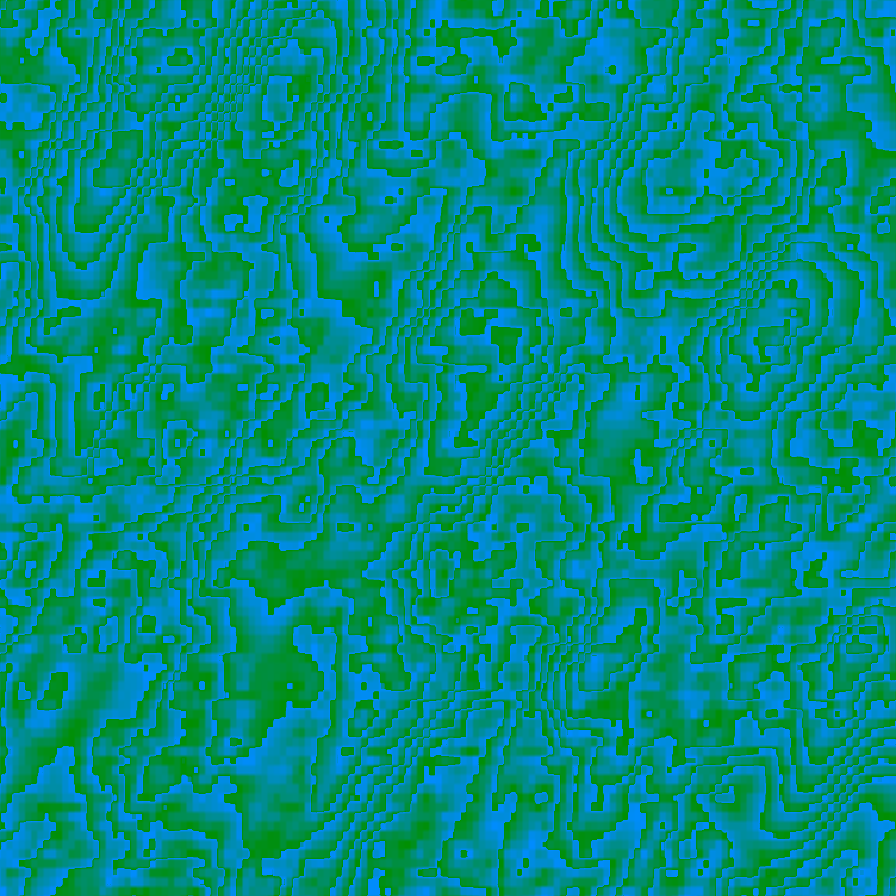
This texture is drawn by a WebGL 2 fragment shader. Its source:

```glsl
#version 300 es
precision highp float;
// Wrapped contour mosaic: a leaning fractal height field is sampled on a grid
// of small upright cells, blended steeply from cell to cell, then wrapped, so
// blue runs as a sawtooth and steep steps leave thin outlines round the cells.

uniform vec2 u_resolution;
out vec4 fragColor;

const vec2 GRID = vec2(144.0, 96.0);   // cells across and up the canvas
const float BLEND = 0.25;              // half width of the step between cells
const float LEAN = 0.36;               // sideways drift of the streaks per height
const float STRETCH = 0.55;            // vertical frequency relative to horizontal
const float BASE_FREQUENCY = 6.5;      // largest hills per canvas
const float BASE_WRAPS = 8.5;          // height of those hills, in colour cycles
const float LACUNARITY = 2.1;
const float GAIN = 0.48;
const int OCTAVES = 4;
const vec2 DASH_FREQUENCY = vec2(36.0, 80.0);
const float DASH_WRAPS = 0.9;          // strength of the short horizontal dashes
const float GRAIN_WRAPS = 0.22;        // random offset of each cell
const float CALM_FREQUENCY = 13.0;     // spacing of the calm patches
const float CALM_DETAIL = 0.3;         // share of fine detail left in them
const float GREEN_LOW = 0.562;
const float GREEN_HIGH = 0.548;

float hash(vec2 p) {
    return fract(sin(dot(p, vec2(127.1, 311.7))) * 43758.5453);
}

float valueNoise(vec2 p) {
    vec2 i = floor(p);
    vec2 f = fract(p);
    f = f * f * (3.0 - 2.0 * f);
    float low = mix(hash(i), hash(i + vec2(1.0, 0.0)), f.x);
    float high = mix(hash(i + vec2(0.0, 1.0)), hash(i + vec2(1.0)), f.x);
    return mix(low, high, f.y);
}

// Height at one cell, counted in colour cycles.
float cellHeight(vec2 cell) {
    vec2 uv = (cell + 0.5) / GRID;
    vec2 p = vec2(uv.x - LEAN * uv.y, uv.y * STRETCH) * BASE_FREQUENCY;

    // Calm patches keep the hills but lose most of the fine detail.
    float calm = valueNoise(uv * CALM_FREQUENCY + 41.0);
    float rough = mix(CALM_DETAIL, 1.0, smoothstep(0.1, 0.4, calm));

    float hills = 0.0;
    float detail = 0.0;
    float wraps = BASE_WRAPS;
    for (int i = 0; i < OCTAVES; i++) {
        float layer = wraps * (valueNoise(p) - 0.5);
        if (i < 2) hills += layer;
        else detail += layer;
        p = p * LACUNARITY + vec2(17.3, 9.1);
        wraps *= GAIN;
    }
    detail += DASH_WRAPS * (valueNoise(uv * DASH_FREQUENCY + 63.0) - 0.5);
    detail += GRAIN_WRAPS * (hash(cell + 5.0) - 0.5);
    return hills + rough * detail;
}

// Steep but continuous blend between the four nearest cells.
float mosaicHeight(vec2 uv) {
    vec2 p = uv * GRID - 0.5;
    vec2 cell = floor(p);
    vec2 t = smoothstep(0.5 - BLEND, 0.5 + BLEND, fract(p));
    float low = mix(cellHeight(cell), cellHeight(cell + vec2(1.0, 0.0)), t.x);
    float high = mix(cellHeight(cell + vec2(0.0, 1.0)), cellHeight(cell + vec2(1.0)), t.x);
    return mix(low, high, t.y);
}

// Sawtooth whose falling edge is softened over the given width.
float softSaw(float x, float width) {
    float f = fract(x);
    return min(f / (1.0 - width), (1.0 - f) / width);
}

void main() {
    vec2 uv = gl_FragCoord.xy / u_resolution;
    float height = mosaicHeight(uv);
    float edge = clamp(0.35 * fwidth(height), 0.01, 0.25);
    float blue = softSaw(height, edge);
    fragColor = vec4(0.0, mix(GREEN_LOW, GREEN_HIGH, blue), blue, 1.0);
}
```
